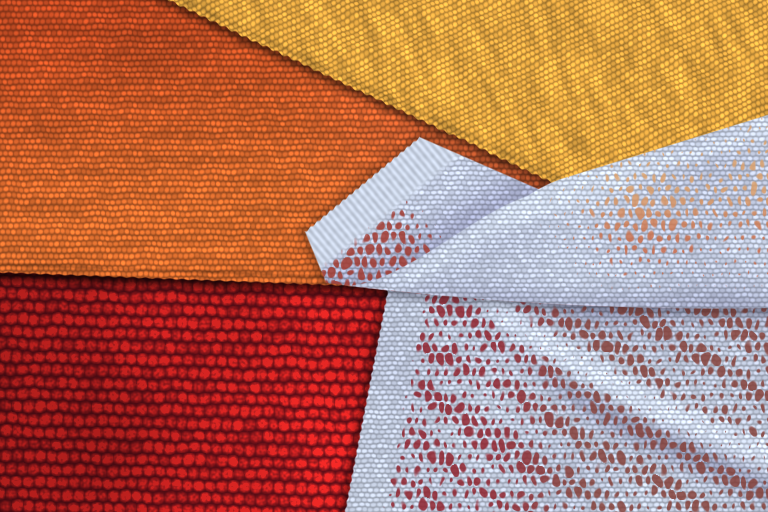
Write a Shadertoy shader that draws this texture.

```glsl
// Overlapping knitted cloths: yellow, orange and red, with a folded white lace on top.
const vec3 YELLOW = vec3(0.86, 0.63, 0.25);
const vec3 ORANGE = vec3(0.80, 0.40, 0.17);
const vec3 RUST = vec3(0.68, 0.26, 0.12);
const vec3 RED = vec3(0.83, 0.14, 0.13);
const vec3 RED_GAP = vec3(0.23, 0.03, 0.07);
const vec3 WHITE = vec3(0.80, 0.84, 0.91);
const vec3 SHADE = vec3(0.57, 0.59, 0.70);
const vec2 FINE_KNIT = vec2(95, 85); // stitches per canvas height
const vec2 WAFFLE_KNIT = vec2(45, 41);
const vec2 LACE_KNIT = vec2(85, 105);
const vec2 LACE_HOLES = vec2(54, 42);
const float CUFF = 0.066;

float hash(vec2 p) {
  vec3 q = fract(p.xyx * 0.1031);
  q += dot(q, q.yzx + 33.33);
  return fract((q.x + q.y) * q.z);
}

vec2 gradient(vec2 cell) {
  float a = 6.2832 * hash(cell);
  return vec2(cos(a), sin(a));
}

float noise(vec2 p) {
  vec2 i = floor(p), f = fract(p), e = vec2(0, 1);
  vec2 u = f * f * (3.0 - 2.0 * f);
  float low = mix(dot(gradient(i), f), dot(gradient(i + e.yx), f - e.yx), u.x);
  float high = mix(dot(gradient(i + e), f - e), dot(gradient(i + 1.0), f - 1.0), u.x);
  return mix(low, high, u.y);
}

// Signed distance to a line, positive on the left of a to b.
float side(vec2 p, vec2 a, vec2 b) {
  vec2 d = normalize(b - a);
  return d.x * (p.y - a.y) - d.y * (p.x - a.x);
}

float bell(float x, float width) { return exp(-x * x / (width * width)); }

float cover(float d) { return smoothstep(-1.0, 1.0, d * iResolution.y); }

// Staggered rows of round loops, each with its own sheen.
float stitch(vec2 q) {
  q.x += 0.5 * mod(floor(q.y), 2.0);
  float d = length((fract(q) - 0.5) * vec2(0.9, 1.1));
  return (1.0 - smoothstep(0.15, 0.65, d)) * (0.6 + 0.6 * hash(floor(q)));
}

float laceHole(vec2 p, float openness) {
  vec2 q = p * LACE_HOLES + 0.5 * vec2(noise(p * 38.0), noise(p * 38.0 + 9.0));
  q.x += 0.5 * mod(floor(q.y), 2.0);
  float radius = openness * (0.24 + 0.2 * hash(floor(q)));
  float d = length((fract(q) - 0.5) * vec2(1.0, 0.85)) - radius;
  return (1.0 - smoothstep(-0.09, 0.10, d)) * smoothstep(0.02, 0.15, openness);
}

vec3 lace(vec2 p, vec3 tone, vec3 under, float openness) {
  vec2 q = p * LACE_KNIT + 0.25 * noise(p * 45.0);
  vec3 yarn = tone * (0.84 + 0.34 * stitch(q));
  return mix(yarn, under, 0.85 * laceHole(p, openness));
}

vec3 colouredCloths(vec2 p) {
  // Red waffle knit.
  vec2 q = (p + vec2(0.0, 0.025 * p.x)) * WAFFLE_KNIT + 0.25 * noise(p * 22.0);
  float bump = stitch(q) * (0.85 + 0.7 * noise(p * 170.0));
  vec3 col = mix(RED_GAP, RED, clamp(0.17 + 1.15 * bump, 0.0, 1.0));
  col *= 0.82 + 0.26 * smoothstep(0.0, 0.6, p.x) + 0.2 * noise(p * 4.0);

  // Orange knit and the shadow below its hem.
  float hem = p.y - 0.468 + 0.038 * p.x + 0.001 * sin(p.x * 260.0);
  col *= 1.0 - 0.65 * bell(min(hem, 0.0), 0.018);
  vec3 orange = mix(ORANGE, RUST, smoothstep(0.5, 1.0, p.y - 0.12 * p.x));
  orange = mix(orange, vec3(0.78, 0.33, 0.20), 0.6 * smoothstep(0.5, 1.0, p.x));
  orange *= 0.78 + 0.48 * stitch(p * FINE_KNIT + 0.3 * noise(p * 30.0));
  orange *= 1.0 + 0.14 * noise(p * vec2(5, 40)) - 0.2 * bell(hem - 0.016, 0.004);
  col = mix(col, orange, cover(hem));

  // Yellow knit with a scalloped diagonal edge.
  float edge = side(p, vec2(0.322, 1.003), vec2(1.078, 0.644));
  edge += 0.0018 * sin(p.x * 310.0) + 0.002 * noise(p * 20.0);
  col *= 1.0 - 0.5 * bell(min(edge, 0.0), 0.013);
  vec2 r = mat2(0.90, -0.43, 0.43, 0.90) * p;
  vec3 yellow = YELLOW * (0.80 + 0.42 * stitch(r * FINE_KNIT * 1.1 + 0.5 * noise(p * 26.0)));
  yellow *= 1.0 + 0.22 * noise(r * vec2(45, 9)) - 0.14 * bell(edge - 0.012, 0.005);
  return mix(col, yellow, cover(edge));
}

// Flat lace with a side border, a raised crease and shade below the fold.
vec3 lowerLace(vec2 p, float border, float below) {
  float crease = p.y - 0.387 + 0.53 * (p.x - 0.96) - 0.012 * sin(p.x * 9.0);
  float right = smoothstep(0.95, 1.15, p.x);
  float ridge = bell(crease, 0.032) * smoothstep(0.9, 1.0, p.x);
  float dark = right * (0.75 * bell(crease + 0.065, 0.035) + 0.55 * bell(below, 0.055));
  dark += 0.35 * bell(below, 0.014) + 0.15 + 0.3 * noise(p * 6.0);
  vec3 tone = mix(WHITE * 0.94, SHADE, clamp(dark, 0.0, 1.0));
  tone = mix(tone, WHITE * 1.04, 0.8 * ridge);
  float open = 0.78 + 0.32 * sin(dot(p, vec2(38, 62)) + 2.0 * noise(p * 7.0));
  open *= smoothstep(CUFF, CUFF + 0.025, border) * (1.0 - 0.85 * ridge);
  return lace(p, tone, mix(vec3(0.56, 0.13, 0.17), vec3(0.52, 0.25, 0.22), right), open);
}

void mainImage(out vec4 fragColor, in vec2 fragCoord) {
  vec2 p = fragCoord / iResolution.xy * vec2(1.5, 1.0);
  vec3 col = colouredCloths(p);
  float bottom = p.y - 0.398 - 0.085 * (1.4 - p.x) * (1.4 - p.x);
  float top = 0.44 + 0.19 * smoothstep(0.66, 1.10, p.x) + 0.31 * max(p.x - 1.03, 0.0) - p.y;
  float border = side(p, vec2(0.758, 0.434), vec2(0.674, 0.0));
  col *= 1.0 - 0.4 * bell(min(border, 0.0), 0.014) * step(bottom, 0.0);
  float lower = min(border + 0.001 * sin(p.y * 380.0), -bottom);
  col = mix(col, lowerLace(p, border, bottom), cover(lower));

  // Turned-back corner with a ribbed cuff.
  vec2 tip = vec2(0.596, 0.547), peak = vec2(0.82, 0.732);
  float cuff = side(p, peak, tip), along = dot(p - tip, normalize(peak - tip));
  float upper = side(p, vec2(1.06, 0.627), peak);
  float left = side(p, tip, vec2(0.636, 0.45));
  float corner = min(min(cuff + 0.0012 * sin(p.x * 500.0), upper), min(left, bottom));
  col *= 1.0 - 0.22 * bell(min(corner, 0.0), 0.014);
  float mesh = smoothstep(CUFF, CUFF + 0.02, cuff);
  float open = mesh * (1.0 - smoothstep(0.13, 0.22, along));
  vec3 tone = mix(WHITE, SHADE * 1.08, 0.7 * bell(top, 0.06) + 0.25 * mesh);
  vec3 ribs = WHITE * (0.99 + 0.08 * sin(along * 520.0) + 0.06 * noise(p * 90.0));
  vec3 net = lace(p, tone, vec3(0.63, 0.22, 0.18), open);
  col = mix(col, mix(ribs, net, mesh), cover(corner));

  // Front roll of the fold, with open lace on its right half.
  float roll = min(min(top, bottom), p.x - 0.65);
  open = bell(p.x - 1.27, 0.13) * bell(p.y - 0.585, 0.10);
  open += 0.7 * bell(p.x - 1.48, 0.08) * bell(p.y - 0.62, 0.12);
  float drape = 0.32 + 0.5 * noise(p * vec2(4, 7)) + 0.3 * bell(bottom, 0.035);
  drape -= 0.35 * bell(top - 0.025, 0.03);
  tone = mix(WHITE, SHADE, clamp(drape, 0.0, 1.0));
  vec3 under = mix(vec3(0.78, 0.40, 0.27), vec3(0.86, 0.63, 0.42), smoothstep(0.5, 0.65, p.y));
  col = mix(col, lace(p, tone, under, open), cover(roll));
  fragColor = vec4(clamp(col, 0.0, 1.0), 1.0);
}
```
